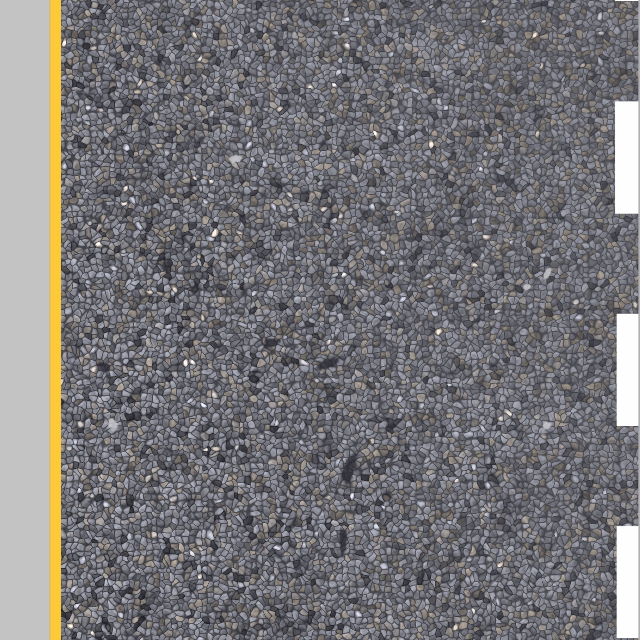
Give the GLSL for this texture, as a WebGL 2 fragment shader.

```glsl
#version 300 es
precision highp float;

uniform vec2 u_resolution;
out vec4 fragColor;

vec2 hash2(vec2 p) {
  vec3 q = fract(vec3(p.xyx) * vec3(0.1031, 0.1030, 0.0973));
  q += dot(q, q.yzx + 33.33);
  return fract((q.xx + q.yz) * q.zy);
}

float noise(vec2 p) {
  vec2 i = floor(p), f = fract(p);
  f = f * f * (3.0 - 2.0 * f);
  return mix(mix(hash2(i).x, hash2(i + vec2(1, 0)).x, f.x),
             mix(hash2(i + vec2(0, 1)).x, hash2(i + vec2(1, 1)).x, f.x), f.y);
}

// Soft rotated ellipse, 1 inside and 0 outside
float blot(vec2 p, vec2 center, vec2 radius, float angle) {
  vec2 d = p - center;
  float c = cos(angle), s = sin(angle);
  d = vec2(c * d.x + s * d.y, c * d.y - s * d.x) / radius;
  float ragged = 0.5 * (noise(p * 190.0) - 0.5);
  return 1.0 - smoothstep(0.65, 1.25, length(d) + ragged);
}

// Coverage of the span lo..hi with an edge of width w
float span(float x, float lo, float hi, float w) {
  return smoothstep(lo - w, lo + w, x) * (1.0 - smoothstep(hi - w, hi + w, x));
}

// Packed, randomly turned stones with dark gaps
vec3 gravel(vec2 uv) {
  vec2 p = uv * 104.0;
  p += 0.5 * vec2(noise(p * 0.9), noise(p * 0.9 + 41.0));
  vec2 cell = floor(p), nearestId = cell, nearestOffset = vec2(0);
  float nearest = 9.0, second = 9.0;
  for (int j = -1; j <= 1; j++) {
    for (int i = -1; i <= 1; i++) {
      vec2 id = cell + vec2(i, j);
      vec2 d = p - id - 0.1 - 0.8 * hash2(id);
      float a = 6.283 * hash2(id + 71.0).x;
      vec2 axis = vec2(cos(a), sin(a));
      float dist = length(vec2(dot(d, axis) * 0.8, dot(d, vec2(-axis.y, axis.x)) * 1.25));
      if (dist < nearest) {
        second = nearest;
        nearest = dist;
        nearestId = id;
        nearestOffset = d;
      } else {
        second = min(second, dist);
      }
    }
  }
  vec2 rnd = hash2(nearestId + 17.0);
  vec2 tint = hash2(nearestId + 133.0);

  // The surface is flatter and paler toward the upper right
  float fade = smoothstep(0.2, 1.3, uv.x * 0.9 + uv.y * 0.45);
  float patchy = noise(uv * 9.0) * 0.6 + noise(uv * 24.0 + 7.0) * 0.4 - 0.5;

  float light = 0.40 + 0.24 * rnd.x + 0.09 * patchy;
  light += 0.10 * dot(nearestOffset, vec2(-0.6, 0.8));
  light += 0.20 * (noise(p * 2.6) - 0.5);
  float gap = 1.0 - smoothstep(0.0, 0.30, second - nearest);
  float hollow = smoothstep(0.5, 0.85, nearest);
  light = mix(light, 0.20, 0.78 * max(gap, hollow));
  light *= 1.0 - 0.45 * smoothstep(0.86, 0.96, rnd.y);
  light = mix(light, 0.44, 0.30 * fade);

  // Sparse pale chips
  float chip = step(0.975, tint.x) * (1.0 - smoothstep(0.2, 0.5, nearest));
  light += chip * (0.12 + 0.26 * tint.y);

  vec3 cool = vec3(0.975, 0.985, 1.06);
  vec3 warm = vec3(1.05, 0.99, 0.94);
  vec3 shade = mix(cool, warm, smoothstep(0.62, 1.0, tint.y));
  shade = mix(vec3(0.97, 0.96, 1.12), shade, smoothstep(0.15, 0.4, light));
  return light * shade;
}

void main() {
  vec2 uv = gl_FragCoord.xy / u_resolution;
  float w = 0.6 / u_resolution.x;
  vec3 color = gravel(uv);

  // Pits in the asphalt
  float pit = blot(uv, vec2(0.546, 0.267), vec2(0.010, 0.025), -0.35);
  pit = max(pit, blot(uv, vec2(0.536, 0.155), vec2(0.006, 0.021), 0.0));
  pit = max(pit, blot(uv, vec2(0.514, 0.432), vec2(0.018, 0.008), 0.4));
  pit = max(pit, blot(uv, vec2(0.423, 0.464), vec2(0.016, 0.008), 0.2));
  pit = max(pit, blot(uv, vec2(0.163, 0.427), vec2(0.011, 0.007), 0.0));
  color = mix(color, vec3(0.16, 0.16, 0.20), 0.8 * pit);

  // Larger pale pebbles
  float pebble = blot(uv, vec2(0.176, 0.337), vec2(0.007, 0.010), 0.4);
  pebble = max(pebble, blot(uv, vec2(0.368, 0.752), vec2(0.010, 0.006), 0.2));
  pebble = max(pebble, blot(uv, vec2(0.855, 0.572), vec2(0.005, 0.011), -0.5));
  pebble = max(pebble, blot(uv, vec2(0.823, 0.551), vec2(0.006, 0.005), 0.0));
  pebble = max(pebble, blot(uv, vec2(0.854, 0.335), vec2(0.008, 0.006), 0.3));
  color = mix(color, vec3(0.79, 0.79, 0.81), 0.85 * pebble);

  // Dashed centre line, with its pale border at the right
  float dashY = mod(uv.y - 0.0025, 0.3318);
  float dashLeft = uv.y > 0.6 ? 0.961 : 0.9635;
  float dash = span(uv.x, dashLeft, 1.1, w) * span(dashY, 0.0, 0.1755, w);
  color = mix(color, vec3(0.995), dash);
  color = mix(color, vec3(0.69, 0.69, 0.70), smoothstep(0.9975 - w, 0.9975 + w, uv.x));

  // Yellow edge line and plain kerb
  color = mix(color, vec3(0.99, 0.79, 0.22), span(uv.x, -1.0, 0.0953, w));
  color = mix(color, vec3(0.83, 0.73, 0.50), span(uv.x, -1.0, 0.0790, w));
  color = mix(color, vec3(0.765), span(uv.x, -1.0, 0.0765, w));
  fragColor = vec4(color, 1.0);
}
```
